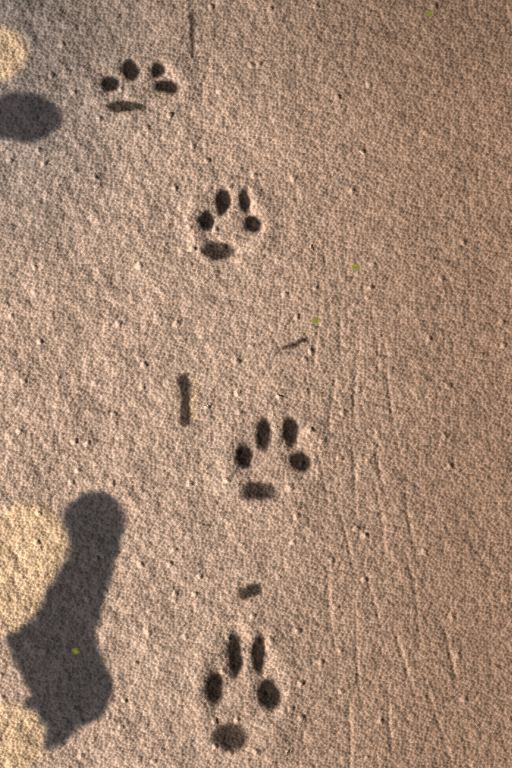
Give the GLSL for this texture, as a Shadertoy shader.

```glsl
const vec3 SAND_LIGHT = vec3(0.72, 0.605, 0.52);
const vec3 SAND_BROWN = vec3(0.60, 0.48, 0.395);
const vec3 SAND_GREY = vec3(0.56, 0.50, 0.46);
const vec3 SHADE_COOL = vec3(0.25, 0.235, 0.235);
const vec3 SHADE_DEEP = vec3(0.17, 0.135, 0.115);
const vec3 SUNLIT = vec3(0.86, 0.71, 0.54);
const vec3 LEAF = vec3(0.52, 0.55, 0.16);
const vec2 LIGHT_STEP = vec2(0.0029, 0.0009);
const float GRAIN_FREQ = 245.0;
const float CLUMP_FREQ = 75.0;
const float PEBBLE_FREQ = 30.0;
const float CRUMBLE = 0.0028;

// Prints: centre, half size. Dents: centre, radii within a print.
const vec4 PRINTS[4] = vec4[4](
    vec4(0.185, 0.889, 0.052, 0.032), vec4(0.302, 0.711, 0.043, 0.044),
    vec4(0.358, 0.404, 0.052, 0.052), vec4(0.319, 0.102, 0.050, 0.073));
const vec4 DENTS[5] = vec4[5](
    vec4(-0.75, 0.05, 0.30, 0.38), vec4(-0.25, 0.60, 0.25, 0.50),
    vec4(0.40, 0.65, 0.22, 0.45), vec4(0.66, -0.08, 0.36, 0.34),
    vec4(-0.35, -0.85, 0.56, 0.29));
const vec2 LEAVES[4] = vec2[4](vec2(0.462, 0.653), vec2(0.411, 0.583),
    vec2(0.560, 0.981), vec2(0.098, 0.154));

vec2 hash2(vec2 p) {
    p = vec2(dot(p, vec2(127.1, 311.7)), dot(p, vec2(269.5, 183.3)));
    return fract(sin(p) * 43758.5);
}

// Distance to the nearest cell point, and that cell's random value
vec2 cells(vec2 p) {
    vec2 base = floor(p), nearest = vec2(9.0, 0.0);
    for (int y = -1; y <= 1; y++)
    for (int x = -1; x <= 1; x++) {
        vec2 id = base + vec2(float(x), float(y));
        vec2 rnd = hash2(id);
        float d = length(id + rnd - p);
        if (d < nearest.x) nearest = vec2(d, fract(rnd.x * 7.3 + rnd.y * 5.1));
    }
    return nearest;
}

float waves(vec2 p) {
    float sum = 0.0, amp = 0.5;
    for (int i = 0; i < 5; i++) {
        sum += amp * sin(p.x + 1.4 * sin(p.y + float(i)));
        p = mat2(0.8, 0.6, -0.6, 0.8) * p * 1.75 + 2.3;
        amp *= 0.62;
    }
    return sum;
}

vec2 crumble(vec2 p) {
    return p + CRUMBLE * vec2(waves(p * 95.0), waves(p.yx * 95.0 + 7.0));
}

float inside(float d, float soft) { return 1.0 - smoothstep(-soft, soft, d); }

float capsule(vec2 p, vec2 a, vec2 b, float r) {
    vec2 ab = b - a;
    return length(p - a - ab * clamp(dot(p - a, ab) / dot(ab, ab), 0.0, 1.0)) - r;
}

// x: height, y: darkness of the hollows, z: loose crumbs nearby
vec3 prints(vec2 p) {
    vec3 result = vec3(0.0);
    for (int i = 0; i < 4; i++) {
        vec2 q = (p - PRINTS[i].xy) / PRINTS[i].zw;
        float r = length(q), rim = (r - 1.15) / 0.28;
        result.x += 0.7 * exp(-rim * rim);
        result.z += exp(-r * r * 0.45);
        for (int k = 0; k < 5; k++) {
            vec2 d = (q - DENTS[k].xy) / DENTS[k].zw;
            result.x -= 1.2 * exp(-dot(d, d));
            float hollow = 1.0 - smoothstep(0.55, 1.05, length(d + vec2(0.12, 0.0)));
            result.y = max(result.y, hollow * (k == 4 ? 0.75 : 0.95));
        }
    }
    return result;
}

// Shallow wandering furrows
float tracks(vec2 p) {
    float h = 0.0;
    for (int i = 0; i < 6; i++) {
        float f = float(i);
        float x = 0.412 + 0.019 * f + (0.1 + 0.03 * f) * max(0.45 - p.y, 0.0)
                + 0.006 * sin(p.y * 23.0 + f * 2.1);
        float d = (p.x - x) / 0.003;
        h -= exp(-d * d) * (0.55 + 0.45 * sin(p.y * 37.0 + f * 3.0));
    }
    return 0.32 * h * (1.0 - smoothstep(0.52, 0.72, p.y));
}

float height(vec2 p) {
    float rough = mix(1.0, 0.4, smoothstep(0.1, 0.48, p.x));
    vec3 dented = prints(crumble(p));
    vec2 pebble = cells(p * PEBBLE_FREQ);
    float amount = 0.28 * rough + 0.5 * min(dented.z, 1.0);
    float bump = (1.0 - smoothstep(0.02, 0.17, pebble.x)) * step(1.0 - amount, pebble.y);
    return dented.x + tracks(p) + 0.65 * rough * waves(p * 38.0) + 0.6 * bump
         - 0.36 * cells(p * GRAIN_FREQ).x - 0.35 * cells(p * CLUMP_FREQ).x;
}

void mainImage(out vec4 fragColor, in vec2 fragCoord) {
    vec2 p = fragCoord / iResolution.y;
    vec2 w = crumble(p);

    // Broad sand colour
    vec3 col = mix(SAND_LIGHT, SAND_BROWN, smoothstep(0.25, 0.68, p.x + 0.12 * abs(p.y - 0.5)));
    col = mix(col, SAND_GREY, (1.0 - smoothstep(0.0, 0.28, p.x)) * smoothstep(0.55, 0.95, p.y));
    col *= 1.0 - 0.12 * smoothstep(0.8, 1.0, p.y);

    // Long shadows and sunlit mounds along the left
    float dark = capsule(w, vec2(0.122, 0.318), vec2(0.078, 0.17), 0.042);
    dark = min(dark, capsule(w, vec2(0.06, 0.18), vec2(0.094, 0.105), 0.053));
    dark = min(dark, length(w - vec2(0.063, 0.065)) - 0.04);
    dark = min(dark, (length((w - vec2(0.028, 0.848)) / vec2(0.053, 0.032)) - 1.0) * 0.035);
    float mound = capsule(w, vec2(0.038, 0.295), vec2(0.0, 0.225), 0.052);
    mound = min(mound, length(w - vec2(0.012, 0.04)) - 0.046);
    mound = min(mound, length(w - vec2(0.0, 0.93)) - 0.036);
    float lit = inside(mound, 0.008);
    float shadow = inside(dark, 0.006) * (1.0 - lit);
    col = mix(col, SUNLIT, 0.65 * lit);
    col = mix(col, SHADE_COOL, 0.92 * shadow);

    // Hollows, scratches and small shadows
    float scratch = capsule(w, vec2(0.239, 0.506), vec2(0.241, 0.45), 0.006);
    scratch = min(scratch, capsule(w, vec2(0.249, 0.977), vec2(0.250, 0.927), 0.0025));
    scratch = min(scratch, capsule(w, vec2(0.368, 0.549), vec2(0.398, 0.557), 0.0025));
    scratch = min(scratch, capsule(w, vec2(0.315, 0.227), vec2(0.334, 0.232), 0.007));
    float ridge = capsule(w, vec2(0.254, 0.502), vec2(0.252, 0.458), 0.005);
    col = mix(col, SUNLIT, 0.5 * inside(ridge, 0.003));
    col = mix(col, SHADE_DEEP, max(prints(w).y, 0.75 * inside(scratch, 0.003)));

    // Raking light and grain tone
    float relief = clamp(height(p + LIGHT_STEP) - height(p), -0.6, 0.42);
    float speck = cells(p * GRAIN_FREQ).y - 0.5;
    col *= 1.0 + relief * mix(1.05, 0.6, shadow) + 0.26 * speck;

    // Leaf scraps
    for (int i = 0; i < 4; i++)
        col = mix(col, LEAF, 0.8 * inside(length((w - LEAVES[i]) * vec2(0.8, 1.2)) - 0.004, 0.002));
    fragColor = vec4(clamp(col, 0.0, 1.0), 1.0);
}
```
